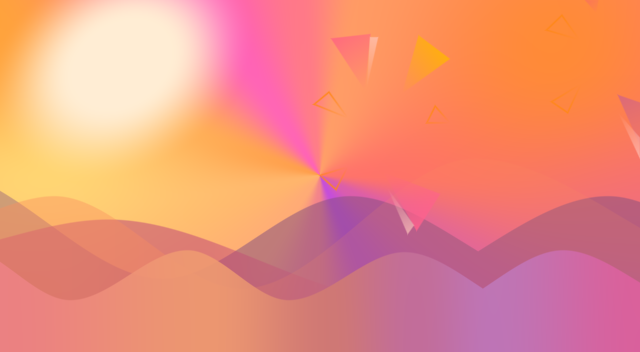
Write a Shadertoy shader that draws this background.

```glsl
// Sunset-coloured conic gradient with soft glows, translucent waves and drifting triangles.
#define PIVOT vec2(0.5, 0.276)
#define CREAM vec3(1.0, 0.93, 0.83)
#define YELLOW vec3(1.0, 0.86, 0.47)
#define ORANGE vec3(1.0, 0.55, 0.19)
#define ROSE vec3(0.92, 0.42, 0.53)
#define MAUVE vec3(0.52, 0.31, 0.49)
#define MAROON vec3(0.76, 0.29, 0.46)
#define APRICOT vec3(0.98, 0.56, 0.37)
#define OUTLINE_WIDTH 0.0012
#define FRONT_OPACITY 0.88

// Colour stops: rgb and position (turns around the pivot, or x across the front wave)
const vec4 SWEEP[11] = vec4[11](
    vec4(1.0, 0.44, 0.42, 0.0), vec4(1.0, 0.61, 0.41, 0.215),
    vec4(1.0, 0.47, 0.54, 0.27), vec4(1.0, 0.36, 0.73, 0.345),
    vec4(1.0, 0.61, 0.29, 0.45), vec4(1.0, 0.70, 0.42, 0.53),
    vec4(1.0, 0.66, 0.46, 0.65), vec4(0.95, 0.50, 0.55, 0.74),
    vec4(0.76, 0.28, 0.88, 0.82), vec4(0.85, 0.35, 0.69, 0.92),
    vec4(1.0, 0.44, 0.42, 1.0));
const vec4 FRONT[6] = vec4[6](
    vec4(0.93, 0.51, 0.52, 0.0), vec4(0.94, 0.61, 0.44, 0.33),
    vec4(0.82, 0.48, 0.45, 0.52), vec4(0.77, 0.44, 0.60, 0.65),
    vec4(0.75, 0.47, 0.73, 0.77), vec4(0.87, 0.38, 0.62, 1.0));

// Triangle corners: each one fades from its first corner to its third
const vec2 SHARDS[15] = vec2[15](
    vec2(0.517, 0.490), vec2(0.579, 0.497), vec2(0.570, 0.409),
    vec2(0.703, 0.458), vec2(0.654, 0.495), vec2(0.628, 0.404),
    vec2(0.651, 0.189), vec2(0.688, 0.247), vec2(0.599, 0.281),
    vec2(0.965, 0.402), vec2(1.029, 0.380), vec2(1.009, 0.302),
    vec2(0.914, 0.550), vec2(0.935, 0.550), vec2(0.932, 0.529));
const vec3 SHARD_TINTS[5] = vec3[5](
    vec3(1.0, 0.40, 0.50), vec3(1.0, 0.70, 0.03), vec3(1.0, 0.38, 0.55),
    vec3(0.84, 0.40, 0.50), vec3(0.98, 0.45, 0.35));
const vec2 SLIVERS[9] = vec2[9](
    vec2(0.591, 0.492), vec2(0.578, 0.492), vec2(0.573, 0.413),
    vec2(0.637, 0.184), vec2(0.647, 0.198), vec2(0.605, 0.257),
    vec2(1.000, 0.302), vec2(1.000, 0.335), vec2(0.966, 0.374));
const vec2 OUTLINES[15] = vec2[15](
    vec2(0.514, 0.406), vec2(0.491, 0.387), vec2(0.543, 0.366),
    vec2(0.878, 0.526), vec2(0.854, 0.503), vec2(0.905, 0.488),
    vec2(0.887, 0.374), vec2(0.862, 0.391), vec2(0.908, 0.419),
    vec2(0.680, 0.384), vec2(0.667, 0.358), vec2(0.703, 0.358),
    vec2(0.525, 0.254), vec2(0.500, 0.276), vec2(0.543, 0.289));

float glow(vec2 p, vec2 center, vec2 radius) {
    vec2 q = (p - center) / radius;
    return exp(-dot(q, q));
}

// Waves are smooth steps between crests and troughs
float swell(float x, vec2 a, vec2 b) {
    return (b.y - a.y) * smoothstep(a.x, b.x, x);
}
float wave(float x, vec2 a, vec2 b, vec2 c, vec2 d) {
    return a.y + swell(x, a, b) + swell(x, b, c) + swell(x, c, d);
}

float edgeSide(vec2 p, vec2 a, vec2 b) {
    vec2 e = normalize(b - a);
    return e.x * (p.y - a.y) - e.y * (p.x - a.x);
}
float triangle(vec2 p, vec2 a, vec2 b, vec2 c) {
    float s = -sign(edgeSide(c, a, b));
    return max(s * edgeSide(p, a, b), max(s * edgeSide(p, b, c), s * edgeSide(p, c, a)));
}
float fade(vec2 p, vec2 a, vec2 c) {
    return 1.0 - clamp(dot(p - a, c - a) / dot(c - a, c - a), 0.0, 1.0);
}

void mainImage(out vec4 fragColor, in vec2 fragCoord) {
    vec2 p = fragCoord / iResolution.x;
    float px = 1.0 / iResolution.x;

    // Conic sweep
    vec2 d = p - PIVOT;
    float turn = fract(atan(d.y, d.x) / 6.28318 + 1.0);
    vec3 col = SWEEP[0].rgb;
    for (int i = 1; i < 11; i++)
        col = mix(col, SWEEP[i].rgb, smoothstep(SWEEP[i - 1].w, SWEEP[i].w, turn));

    // Soft glows
    col = mix(col, ORANGE, 0.9 * glow(p, vec2(0.87, 0.47), vec2(0.20, 0.22)));
    col = mix(col, ROSE, 0.6 * glow(p, vec2(1.0, 0.2), vec2(0.25, 0.13)));
    col = mix(col, YELLOW, 0.95 * glow(p, vec2(0.05, 0.29), vec2(0.26, 0.15)));
    col = mix(col, vec3(1.0, 0.64, 0.22), 0.9 * glow(p, vec2(-0.02, 0.53), vec2(0.13, 0.17)));
    vec2 q = mat2(0.85, -0.53, 0.53, 0.85) * (p - vec2(0.19, 0.45)) / vec2(0.18, 0.135);
    col = mix(col, CREAM, 1.0 - smoothstep(0.45, 1.25, length(q)));

    // Heights of the waves
    float mauve = max(wave(p.x, vec2(-0.10, 0.285), vec2(0.254, 0.1146), vec2(0.547, 0.2435), vec2(0.91, 0.094)),
                      wave(p.x, vec2(0.56, 0.081), vec2(0.95, 0.2435), vec2(1.25, 0.12), vec2(1.5, 0.12)));
    float maroon = wave(p.x, vec2(-0.15, 0.15), vec2(0.169, 0.207), vec2(0.64, 0.08), vec2(1.1, 0.08));
    float apricot = wave(p.x, vec2(-0.10, 0.20), vec2(0.085, 0.2435), vec2(0.378, 0.099), vec2(0.742, 0.302))
                  + swell(p.x, vec2(0.742, 0.302), vec2(1.2, 0.12));
    float front = wave(p.x, vec2(-0.06, 0.165), vec2(0.11, 0.081), vec2(0.293, 0.159), vec2(0.451, 0.081))
                + swell(p.x, vec2(0.451, 0.081), vec2(0.632, 0.156)) + swell(p.x, vec2(0.632, 0.156), vec2(0.85, 0.06));
    front = max(front, wave(p.x, vec2(0.66, 0.06), vec2(0.88, 0.159), vec2(1.1, 0.07), vec2(1.5, 0.07)));

    // Translucent layers, back to front
    vec4 cover = smoothstep(-px, px, vec4(mauve, maroon, apricot, front) - p.y);
    col = mix(col, MAUVE, cover.x * mix(0.40, 0.52, smoothstep(0.1, 0.4, p.x)));
    col = mix(col, MAROON, cover.y * mix(0.55, 0.0, smoothstep(0.3, 0.62, p.x)));
    col = mix(col, APRICOT, cover.z * mix(0.42, 0.14, smoothstep(0.1, 0.5, p.x)));
    vec3 frontColor = FRONT[0].rgb;
    for (int i = 1; i < 6; i++)
        frontColor = mix(frontColor, FRONT[i].rgb, smoothstep(FRONT[i - 1].w, FRONT[i].w, p.x));
    col = mix(col, frontColor, cover.w * FRONT_OPACITY);

    // Triangles: filled, pale side faces, outlines
    for (int i = 0; i < 5; i++) {
        vec2 a = SHARDS[3 * i], b = SHARDS[3 * i + 1], c = SHARDS[3 * i + 2];
        float fill = 1.0 - smoothstep(-px, px, triangle(p, a, b, c));
        col = mix(col, SHARD_TINTS[i], fill * 0.9 * fade(p, a, c));
        a = OUTLINES[3 * i]; b = OUTLINES[3 * i + 1]; c = OUTLINES[3 * i + 2];
        float line = 1.0 - smoothstep(-px, px, abs(triangle(p, a, b, c)) - OUTLINE_WIDTH);
        col = mix(col, vec3(1.0, 0.53, 0.08), line * 0.9 * fade(p, a, c));
    }
    for (int i = 0; i < 3; i++) {
        vec2 a = SLIVERS[3 * i], b = SLIVERS[3 * i + 1], c = SLIVERS[3 * i + 2];
        float fill = 1.0 - smoothstep(-px, px, triangle(p, a, b, c));
        col = mix(col, vec3(1.0, 0.78, 0.74), fill * 0.7 * fade(p, a, c));
    }
    fragColor = vec4(col, 1.0);
}
```
